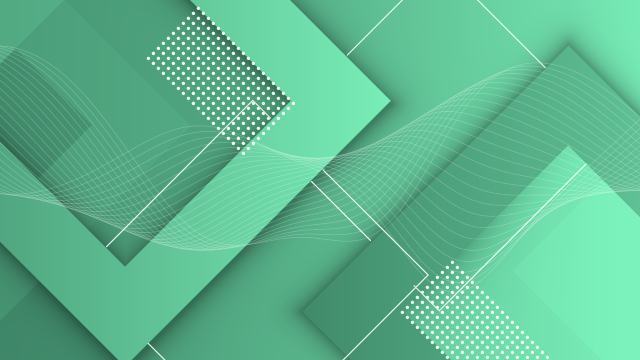
This background is drawn by a WebGL 1 fragment shader. Its source:

```glsl
precision highp float;
// Green background of overlapping diagonal frames, dot grids, thin lines and a woven wave.
uniform vec2 u_resolution;

// Canvas is 9 units high; diagonal space is (x + y, x - y) measured from the top left.
const float HEIGHT = 9.0;
const vec3 DARK = vec3(0.24, 0.52, 0.40);
const vec3 LIGHT = vec3(0.47, 0.93, 0.72);
const vec3 INK = vec3(0.97, 1.0, 0.98);
const float FAR = 60.0;
const vec4 LEFT_OUTER = vec4(-FAR, -6.04, 12.29, 7.25);   // low corner, high corner
const vec4 LEFT_HOLE = vec4(-FAR, -3.54, 9.79, 4.75);
const vec4 RIGHT_OUTER = vec4(15.35, -0.23, FAR, 13.08);
const vec4 RIGHT_HOLE = vec4(17.83, 2.27, FAR, 10.58);
const float SHADOW_DEPTH = 0.34;
const float SHADOW_REACH = 0.28;
const float HOLE_SHADE = 0.6;
const float LINE_HALF = 0.014;
const float DOT_STEP = 0.25;
const float DOT_RADIUS = 0.042;
const vec2 DOT_COUNT = vec2(19.0, 10.0);
const int STRANDS = 26;
const float STRAND_ALPHA = 0.24;
const float WAVE_FREQ = 0.49;
const float WAVE_SPREAD = 3.14;

float pixel;

vec3 tone(float t) { return mix(DARK, LIGHT, clamp(t, -0.1, 1.05)); }

float cover(float dist) { return clamp(0.5 - dist / pixel, 0.0, 1.0); }

// Signed distance to a rectangle given in diagonal space
float box(vec2 d, vec4 r) {
  vec2 q = abs(d - 0.5 * (r.xy + r.zw)) - 0.5 * (r.zw - r.xy);
  return (length(max(q, 0.0)) + min(max(q.x, q.y), 0.0)) * 0.7071;
}

float frame(vec2 d, vec4 outer, vec4 hole) { return max(box(d, outer), -box(d, hole)); }

float shadow(float dist) { return 1.0 - SHADOW_DEPTH * exp(-max(dist, 0.0) / SHADOW_REACH); }

// Thin lines running along one diagonal axis
float alongX(vec2 d, float y, float a, float b) {
  return cover(box(d, vec4(a, y, b, y)) - LINE_HALF);
}
float alongY(vec2 d, float x, float a, float b) {
  return cover(box(d, vec4(x, a, x, b)) - LINE_HALF);
}

float dots(vec2 d, vec2 origin) {
  vec2 g = (d - origin) / DOT_STEP;
  vec2 cell = clamp(floor(g + 0.5), vec2(0.0), DOT_COUNT);
  return cover(length(g - cell) * DOT_STEP * 0.7071 - DOT_RADIUS);
}

float bump(float x, float center, float width) {
  float k = (x - center) / width;
  return exp(-k * k);
}

// Upper and lower bounds of the wave
vec2 waveBounds(float x) {
  return vec2(1.1 + 2.85 * bump(x, 7.9, 3.9),
              4.75 + 1.5 * bump(x, 5.0, 3.0) + 3.6 * bump(x, 10.6, 2.3));
}

float strandY(float x, vec2 bounds, float k) {
  return mix(bounds.x, bounds.y, 0.5 - 0.5 * cos(x * WAVE_FREQ + k * WAVE_SPREAD));
}

void main() {
  pixel = HEIGHT / u_resolution.y;
  vec2 p = gl_FragCoord.xy * pixel;
  p.y = HEIGHT - p.y;
  vec2 d = vec2(p.x + p.y, p.x - p.y);

  // Backdrop, with a darker corner at the lower left
  float t = 0.14 + 0.84 * pow(p.x / 16.0, 1.3);
  t -= 0.12 * cover(box(d, vec4(8.02, -FAR, FAR, -6.04)));
  vec3 col = tone(t);

  // Left recess with nested panels
  float recess = 0.17 + 0.026 * p.x;
  recess += 0.06 * cover(box(d, vec4(-FAR, -FAR, 7.92, 1.62)));
  recess -= 0.16 * cover(box(d, vec4(1.6, -FAR, 5.42, -0.83)));
  recess += 0.12 * cover(box(d, vec4(-FAR, -FAR, 1.6, 1.62)));
  col = mix(col, tone(recess), cover(box(d, LEFT_HOLE)));

  // Right recess, shaded along its upper left side
  float glow = 0.72 + 0.05 * (p.x - 10.0);
  glow += 0.05 * cover(box(d, vec4(19.58, 6.04, FAR, FAR)));
  glow += 0.06 * cover(box(d, vec4(22.08, 8.54, FAR, FAR)));
  float depth = max(d.x - RIGHT_HOLE.x, 0.0) * 0.7071;
  glow -= 0.5 * exp(-depth / HOLE_SHADE) * smoothstep(15.0, 11.0, p.x);
  col = mix(col, tone(glow), cover(box(d, RIGHT_HOLE)));

  // Frames and their shadows
  col *= shadow(frame(d - vec2(0.1, -0.06), LEFT_OUTER, LEFT_HOLE));
  float rightFrame = frame(d, RIGHT_OUTER, RIGHT_HOLE);
  col *= mix(shadow(rightFrame), 1.0, cover(box(d, RIGHT_HOLE)));
  col = mix(col, tone(0.32 + 0.07 * p.x), cover(frame(d, LEFT_OUTER, LEFT_HOLE)));
  col = mix(col, tone(0.05 + 0.062 * (p.x - 7.56)), cover(rightFrame));

  // Woven wave
  float stepX = 0.02;
  vec2 here = waveBounds(p.x);
  vec2 next = waveBounds(p.x + stepX);
  for (int i = 0; i < STRANDS; i++) {
    float k = float(i) / float(STRANDS - 1);
    float y = strandY(p.x, here, k);
    float slope = (strandY(p.x + stepX, next, k) - y) / stepX;
    float dist = abs(p.y - y) / sqrt(1.0 + slope * slope);
    col = mix(col, INK, STRAND_ALPHA * cover(dist - 0.008));
  }

  // Thin lines and dot grids
  float ink = max(alongY(d, 10.06, 7.31, 11.0), alongX(d, 11.94, 10.0, 15.31));
  ink = max(ink, max(alongX(d, 3.83, 12.33, 17.58), alongY(d, 17.58, -2.0, 3.83)));
  ink = max(ink, max(alongX(d, 3.25, 12.33, 15.27), alongX(d, -4.88, 12.29, 15.0)));
  ink = max(ink, max(alongY(d, 18.75, 3.21, 10.54), alongX(d, 3.21, 17.5, 18.75)));
  ink = max(ink, max(alongY(d, 8.83, -3.5, 3.81), alongX(d, 3.81, 8.83, 9.71)));
  ink = max(ink, max(dots(d, vec2(5.17, 2.25)), dots(d, vec2(17.87, 2.25))));
  gl_FragColor = vec4(mix(col, INK, 0.95 * ink), 1.0);
}
```
